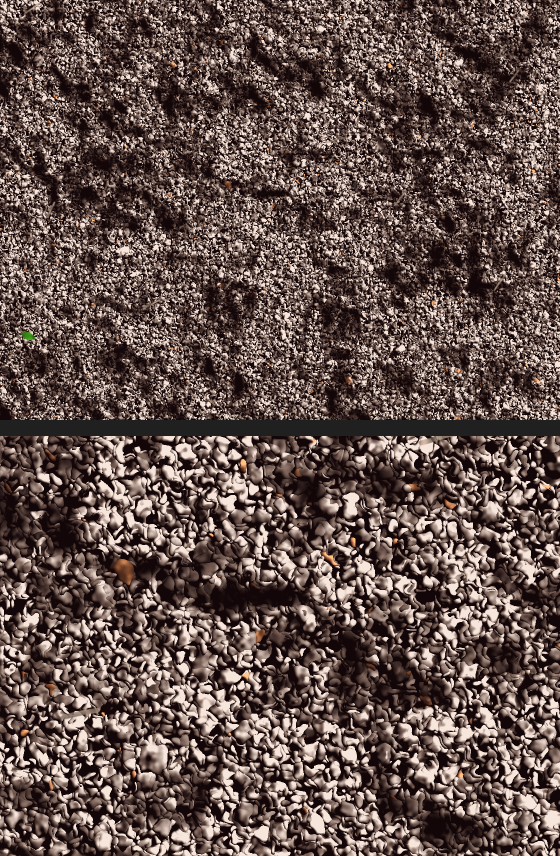
Top, the full canvas; bottom, a detail of the centre.
Reproduce this texture procedurally as a Shadertoy shader.

```glsl
const vec3 SHADOW = vec3(0.075, 0.025, 0.03);
const vec3 EARTH  = vec3(0.47, 0.37, 0.33);
const vec3 CREAM  = vec3(0.97, 0.90, 0.86);
const vec3 OCHRE  = vec3(1.15, 0.86, 0.60);
const vec3 STRAW  = vec3(0.74, 0.63, 0.55);
const vec3 LEAF   = vec3(0.25, 0.62, 0.10);

struct Grain { float height; vec3 normal; float id; };

float hash(vec2 p) {
    vec3 q = fract(vec3(p.xyx) * 0.1031);
    q += dot(q, q.yzx + 33.33);
    return fract((q.x + q.y) * q.z);
}

vec2 hash2(vec2 p) {
    return vec2(hash(p), hash(p + 71.7));
}

mat2 rotation(float a) {
    return mat2(cos(a), sin(a), -sin(a), cos(a));
}

float noise(vec2 p) {
    vec2 i = floor(p), f = fract(p);
    f = f * f * (3.0 - 2.0 * f);
    return mix(mix(hash(i), hash(i + vec2(1, 0)), f.x),
               mix(hash(i + vec2(0, 1)), hash(i + vec2(1, 1)), f.x), f.y);
}

vec2 noise2(vec2 p) {
    return vec2(noise(p), noise(p + 57.3)) - 0.5;
}

// Clods, crumbs and hollows, larger than the grains
float relief(vec2 p) {
    p += 0.02 * noise2(p * 22.0);
    return 0.25 * noise(p * 6.0) + 0.33 * noise(p * 15.0 + 9.0)
         + 0.27 * noise(p * 32.0 + 23.0) + 0.15 * noise(p * 60.0 + 41.0);
}

// Keeps the taller of the given grain and one layer of rotated, domed grains
Grain addLayer(Grain top, vec2 p, float freq, float lift, float density, float seed) {
    vec2 cell = floor(p * freq);
    for (int y = -1; y <= 1; y++)
    for (int x = -1; x <= 1; x++) {
        vec2 c = cell + vec2(x, y);
        vec2 key = c + seed;
        if (hash(key + 5.3) > density) continue;
        vec2 centre = c + 0.15 + 0.7 * hash2(key);
        vec2 shape = hash2(key + 31.1);
        float radius = mix(0.36, 0.66, shape.x);
        mat2 turn = rotation(6.283 * hash(key + 17.9));
        vec2 q = turn * (p * freq - centre) / (radius * vec2(1.0, mix(0.42, 1.0, shape.y)));
        // Blend of round and boxy outlines gives chipped edges
        float d = mix(length(q), max(abs(q.x), abs(q.y)) * 1.12, 0.5);
        if (d > 1.0) continue;
        float dome = sqrt(1.0 - d * d);
        float height = lift + 0.8 * hash(key + 47.0) + 0.5 * dome;
        if (height > top.height) {
            vec3 normal = normalize(vec3(q * turn, dome + 0.12));
            top = Grain(height, normal, hash(key + 83.0));
        }
    }
    return top;
}

Grain soil(vec2 p) {
    p += 0.007 * noise2(p * 160.0);
    Grain g = Grain(0.0, vec3(0, 0, 1), 0.3);
    g = addLayer(g, p, 62.0, 0.0, 0.8, 11.0);
    g = addLayer(g, p, 98.0, 0.05, 1.0, 211.0);
    g = addLayer(g, p, 150.0, 0.05, 1.0, 431.0);
    return addLayer(g, p, 26.0, 0.5, 0.01, 677.0);
}

float segmentDistance(vec2 p, vec2 a, vec2 b) {
    vec2 ab = b - a;
    return length(p - a - ab * clamp(dot(p - a, ab) / dot(ab, ab), 0.0, 1.0));
}

vec3 ramp(float t) {
    vec3 dim = mix(SHADOW, EARTH, clamp(t / 0.4, 0.0, 1.0));
    return mix(dim, CREAM, clamp((t - 0.4) / 0.52, 0.0, 1.0));
}

vec3 shadeSoil(vec2 p) {
    vec3 sun = normalize(vec3(0.62, 0.48, 0.65));
    Grain g = soil(p);
    float blocker = soil(p + sun.xy * 0.009).height;
    float shade = smoothstep(0.1, 0.7, blocker - g.height);

    // Clods facing the sun are bright, hollows behind them fall dark
    float ground = relief(p);
    float slope = ground - relief(p + sun.xy * 0.025);
    float exposure = smoothstep(0.12, 0.74, 0.5 + 0.9 * slope + 0.85 * (ground - 0.5));

    // Rough, speckled grain surface
    vec3 normal = normalize(g.normal + vec3(0.9 * noise2(p * 270.0), 0.0));
    float diffuse = max(dot(normal, sun), 0.0);
    float cover = smoothstep(0.0, 0.6, g.height);
    float albedo = mix(0.55, 1.3, g.id) * mix(0.6, 1.4, noise(p * 210.0));
    albedo += 0.5 * step(0.965, g.id);
    float light = 1.5 * albedo * diffuse * exposure * cover * (1.0 - 0.75 * shade);
    float tone = max(0.97 * light - 0.045, 0.0);
    float rust = step(0.465, g.id) * step(g.id, 0.473);
    return ramp(tone) * mix(vec3(1), OCHRE, rust);
}

vec3 addLitter(vec3 col, vec2 p, float aspect, float soft) {
    // Short straws
    for (int i = 0; i < 14; i++) {
        vec2 key = vec2(float(i) * 3.7, 19.0);
        vec2 a = hash2(key) * vec2(aspect, 1.0);
        float angle = 0.5 + 1.2 * (hash(key + 7.0) - 0.4);
        vec2 b = a + mix(0.012, 0.05, hash(key + 13.0)) * vec2(cos(angle), sin(angle));
        float d = segmentDistance(p + 0.003 * noise(p * 45.0), a, b) - 0.002;
        float grit = mix(0.5, 1.2, noise(p * 160.0));
        col = mix(col, STRAW * grit, 0.8 * (1.0 - smoothstep(-soft, soft, d)));
    }
    // One small green leaf
    vec2 q = rotation(0.35) * (p - vec2(0.05 * aspect, 0.2));
    float leaf = abs(q.y) - 0.009 + 25.0 * q.x * q.x;
    return mix(col, LEAF * mix(0.6, 1.2, noise(p * 110.0)), 1.0 - smoothstep(-soft, soft, leaf));
}

void mainImage(out vec4 fragColor, in vec2 fragCoord) {
    float aspect = iResolution.x / iResolution.y;
    vec3 col = vec3(0);
    // Four samples per pixel smooth the grain edges
    for (int i = 0; i < 4; i++) {
        vec2 p = (fragCoord + 0.5 * vec2(i & 1, i >> 1) - 0.25) / iResolution.y;
        col += 0.25 * addLitter(shadeSoil(p), p, aspect, 0.7 / iResolution.y);
    }
    fragColor = vec4(clamp(col, 0.0, 1.0), 1.0);
}
```
